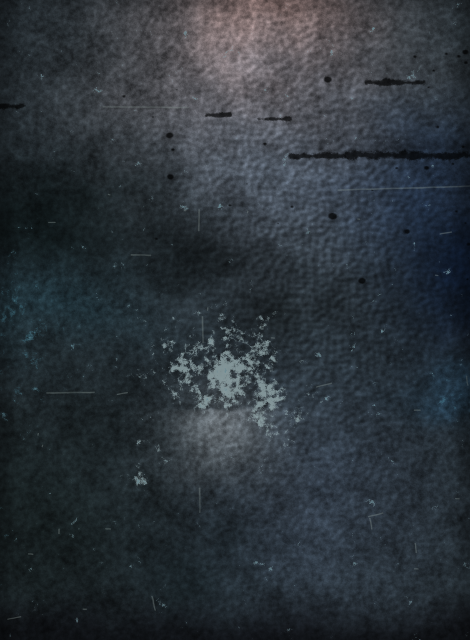
Reproduce this texture procedurally as a WebGL 2 fragment shader.

```glsl
#version 300 es
precision highp float;
uniform vec2 u_resolution;
out vec4 fragColor;

#define WARP 0.07
#define GRIME 0.75
#define GRAIN 0.55
#define RELIEF 0.30
#define FLAKE_SCALE 30.0
#define PIT_COUNT 34
#define SCRATCH_COUNT 26

vec2 hash2(vec2 p) {
    vec3 a = fract(p.xyx * vec3(0.1031, 0.1030, 0.0973));
    a += dot(a, a.yzx + 33.33);
    return fract((a.xx + a.yz) * a.zy);
}

float corner(vec2 cell, vec2 offset) {
    float angle = 6.2832 * hash2(cell + 71.0).x;
    return dot(vec2(cos(angle), sin(angle)), offset);
}

float noise(vec2 p) {
    vec2 i = floor(p), f = p - i;
    vec2 u = f * f * f * (f * (f * 6.0 - 15.0) + 10.0);
    vec2 e = vec2(1, 0);
    return mix(mix(corner(i, f), corner(i + e, f - e), u.x),
               mix(corner(i + e.yx, f - e.yx), corner(i + 1.0, f - 1.0), u.x), u.y);
}

float fbm(vec2 p) {
    float sum = 0.0, amp = 0.6;
    for (int i = 0; i < 5; i++) {
        sum += amp * noise(p);
        p = mat2(1.6, 1.2, -1.2, 1.6) * p + 17.3;
        amp *= 0.6;
    }
    return sum;
}

float glow(vec2 p, vec2 centre, vec2 radius) {
    vec2 d = (p - centre) / radius;
    return exp(-dot(d, d));
}

float segment(vec2 p, vec2 a, vec2 b) {
    vec2 d = b - a;
    return length(p - a - d * clamp(dot(p - a, d) / dot(d, d), 0.0, 1.0));
}

// Broad stains of light and colour
vec3 wall(vec2 p) {
    vec3 c = vec3(0.135, 0.168, 0.188);
    c = mix(c, vec3(0.41, 0.395, 0.41), 0.95 * glow(p, vec2(0.53, 0.89), vec2(0.32, 0.20)));
    c = mix(c, vec3(0.57, 0.46, 0.44), 0.75 * glow(p, vec2(0.57, 1.0), vec2(0.18, 0.10)));
    c = mix(c, vec3(0.31, 0.35, 0.40), 0.75 * glow(p, vec2(0.60, 0.70), vec2(0.24, 0.15)));
    c = mix(c, vec3(0.20, 0.24, 0.29), 0.85 * glow(p, vec2(0.65, 0.22), vec2(0.30, 0.20)));
    c = mix(c, vec3(0.13, 0.19, 0.28), 0.60 * glow(p, vec2(0.92, 0.72), vec2(0.20, 0.11)));
    c = mix(c, vec3(0.04, 0.08, 0.15), 0.90 * glow(p, vec2(1.03, 0.57), vec2(0.18, 0.14)));
    c = mix(c, vec3(0.05, 0.08, 0.085), 0.85 * glow(p, vec2(0.08, 0.65), vec2(0.27, 0.085)));
    c = mix(c, vec3(0.08, 0.10, 0.11), 0.80 * glow(p, vec2(0.41, 0.60), vec2(0.14, 0.055)));
    c = mix(c, vec3(0.09, 0.11, 0.12), 0.75 * glow(p, vec2(0.59, 0.515), vec2(0.11, 0.045)));
    c = mix(c, vec3(0.13, 0.23, 0.27), 0.60 * glow(p, vec2(0.10, 0.52), vec2(0.20, 0.07)));
    c = mix(c, vec3(0.07, 0.10, 0.10), 0.70 * glow(p, vec2(0.08, 0.20), vec2(0.30, 0.20)));
    c = mix(c, vec3(0.06, 0.09, 0.10), 0.60 * glow(p, vec2(0.42, 0.10), vec2(0.13, 0.07)));
    c = mix(c, vec3(0.34, 0.36, 0.37), 0.50 * glow(p, vec2(0.48, 0.32), vec2(0.14, 0.08)));
    c = mix(c, vec3(0.15, 0.27, 0.36), 0.55 * glow(p, vec2(0.97, 0.38), vec2(0.11, 0.04)));
    return mix(c, vec3(0.05, 0.055, 0.07), 0.75 * smoothstep(0.09, 0.0, p.y));
}

void main() {
    vec2 uv = gl_FragCoord.xy / u_resolution;
    vec2 aspect = vec2(u_resolution.x / u_resolution.y, 1.0);
    vec2 q = uv * aspect;
    float px = 1.0 / u_resolution.y;
    float coarse = fbm(q * 7.0), mid = fbm(q * 24.0 + 9.0), fine = fbm(q * 95.0 + 31.0);
    vec3 col = wall(uv + WARP * vec2(coarse, fbm(q * 6.0 + 40.0)));

    // Worn plaster with a crisp upper edge
    float patchTop = smoothstep(-0.003, 0.004, 0.361 + 0.008 * mid - uv.y);
    col += 0.13 * patchTop * glow(uv, vec2(0.47, 0.35), vec2(0.10, 0.055));

    // Grime, grain and embossed bumps
    vec2 bump = q * vec2(105.0, 125.0);
    float relief = noise(bump) - noise(bump + vec2(0.35, -0.4));
    float smoothSide = glow(uv, vec2(0.68, 0.58), vec2(0.30, 0.35));
    col *= max(0.15, 1.0 + GRIME * (0.5 * coarse + 0.55 * mid) + GRAIN * fine * (1.0 - 0.4 * smoothSide));
    col *= 1.0 + RELIEF * relief * (0.4 + smoothSide);

    // Pale flakes around the centre and bluish specks at the sides
    float cluster = glow(uv, vec2(0.47, 0.405), vec2(0.11, 0.055))
        + 0.75 * glow(uv, vec2(0.53, 0.47), vec2(0.065, 0.045))
        + 0.75 * glow(uv, vec2(0.58, 0.355), vec2(0.07, 0.055))
        + 0.45 * glow(uv, vec2(0.38, 0.46), vec2(0.07, 0.06))
        + 0.45 * glow(uv, vec2(0.31, 0.28), vec2(0.04, 0.05));
    cluster *= 1.0 - 0.75 * patchTop * glow(uv, vec2(0.46, 0.33), vec2(0.09, 0.035));
    float sides = glow(uv, vec2(0.0, 0.48), vec2(0.13, 0.13))
        + glow(uv, vec2(0.97, 0.38), vec2(0.11, 0.03)) + 0.6 * glow(uv, vec2(0.0, 0.13), vec2(0.03, 0.1));
    float chips = fbm(q * FLAKE_SCALE + 3.0) + 0.7 * fine;
    col = mix(col, vec3(0.58, 0.66, 0.67), 0.8 * smoothstep(0.42, 0.85, chips + 0.62 * min(cluster, 1.1)));
    col = mix(col, vec3(0.25, 0.45, 0.52), 0.55 * smoothstep(0.45, 0.9, chips + 0.38 * sides));

    // Dark horizontal scars: start, end, height, thickness
    vec4 scars[6] = vec4[6](vec4(0.74, 1.02, 0.757, 0.006), vec4(0.62, 0.73, 0.756, 0.004),
        vec4(0.44, 0.49, 0.820, 0.003), vec4(0.55, 0.615, 0.814, 0.003),
        vec4(0.78, 0.90, 0.871, 0.004), vec4(-0.02, 0.05, 0.834, 0.004));
    for (int i = 0; i < 6; i++) {
        vec4 s = scars[i];
        float d = segment(q, s.xz * aspect, s.yz * aspect) + s.w * (1.5 * mid + 0.8 * fine);
        col *= 1.0 - 0.65 * smoothstep(s.w + px, s.w * 0.3, d);
    }
    col *= 1.0 - 0.25 * glow(uv, vec2(0.96, 0.77), vec2(0.13, 0.012));

    // Scattered pits, denser toward the upper right
    for (int i = 0; i < PIT_COUNT; i++) {
        vec2 h = hash2(vec2(float(i), 5.0)), k = hash2(vec2(float(i), 23.0));
        vec2 centre = vec2(1.0 - 0.75 * h.x * h.x, 0.55 + 0.37 * h.y) * aspect;
        float r = 0.001 + 0.0035 * k.x * k.x;
        float d = length((q - centre) * vec2(0.75, 1.0)) + 0.003 * mid;
        col *= 1.0 - 0.7 * smoothstep(r + px, r - px, d);
    }

    // Long pale scratches, then short scattered ones
    vec4 lines[7] = vec4[7](vec4(0.22, 0.833, 0.40, 0.832), vec4(0.72, 0.703, 1.0, 0.709),
        vec4(0.423, 0.64, 0.424, 0.672), vec4(0.432, 0.465, 0.431, 0.505),
        vec4(0.425, 0.20, 0.425, 0.237), vec4(0.28, 0.602, 0.32, 0.601), vec4(0.10, 0.386, 0.20, 0.387));
    float scratch = 0.0;
    for (int i = 0; i < 7; i++) {
        float d = segment(q + 0.001 * mid, lines[i].xy * aspect, lines[i].zw * aspect);
        scratch = max(scratch, smoothstep(0.0008 + px, 0.0, d) * (0.6 + 0.5 * mid));
    }
    for (int i = 0; i < SCRATCH_COUNT; i++) {
        vec2 start = hash2(vec2(float(i), 47.0)) * vec2(1.0, 0.7) * aspect;
        vec2 k = hash2(vec2(float(i), 83.0));
        float angle = (k.x < 0.55 ? 0.0 : 1.57) + 0.5 * (k.y - 0.5);
        vec2 end = start + (0.002 + 0.022 * k.y * k.y) * vec2(cos(angle), sin(angle));
        scratch = max(scratch, 0.7 * smoothstep(0.0005 + px, 0.0, segment(q + 0.002 * mid, start, end)));
    }
    col = mix(col, vec3(0.50, 0.55, 0.54), 0.55 * clamp(scratch, 0.0, 1.0));

    // Darkened borders
    vec2 edge = smoothstep(vec2(0.0), vec2(0.05, 0.03), min(uv, 1.0 - uv));
    col *= mix(0.72, 1.0, edge.x) * mix(0.85, 1.0, edge.y);
    fragColor = vec4(clamp(col, 0.0, 1.0), 1.0);
}
```
